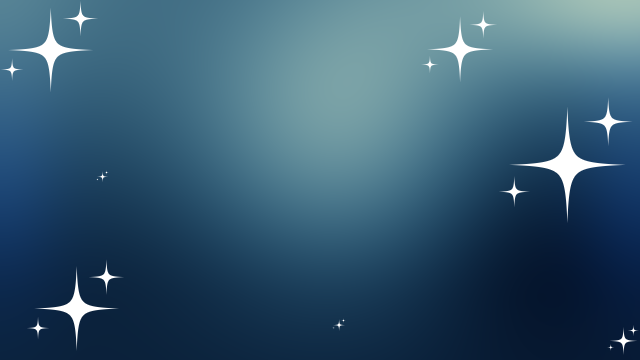
Give the GLSL for this background, as a Shadertoy shader.

```glsl
// A dusky navy-to-sage gradient with clusters of white four-pointed sparkles.
// Soft Gaussian pools build one tone value, which a smooth curve turns into colour;
// each sparkle is a hyperbola mirrored into four arms, drawn in groups of three.

// Soft elliptical pool of light; tightness sets the falloff per axis.
float pool(vec2 p, vec2 centre, vec2 tightness) {
    vec2 d = p - centre;
    return exp(-dot(d * d, tightness));
}

// Tone of the backdrop: vertical fade plus bright and dark pools.
float backdropTone(vec2 p, float sideGlow) {
    float tone = 0.13 - 0.015 * p.x + 0.33 * smoothstep(0.15, 1.1, p.y);
    tone += 0.33 * pool(p, vec2(0.94, 0.62), vec2(5.8, 5.2));
    tone += 0.33 * pool(p, vec2(1.75, 1.02), vec2(4.5, 18.0));
    tone += 0.06 * pool(p, vec2(0.0, 1.0), vec2(20.0, 9.0));
    tone -= 0.07 * pool(p, vec2(1.46, 0.40), vec2(10.0, 8.0));
    tone -= 0.07 * pool(p, vec2(0.65, 1.05), vec2(8.0, 10.0));
    return tone + 0.05 * sideGlow;
}

// Navy through teal to pale sage as the tone rises.
vec3 toneColour(float t) {
    return vec3(t * (0.3 + 0.74 * t) - 0.01, t, 0.07 + t * (1.3 - 0.6 * t));
}

// Coverage of a four-pointed sparkle whose arms reach the given radius.
float sparkle(vec2 p, vec2 centre, float radius) {
    const float slim = 0.0376;
    float pixel = 1.0 / (iResolution.y * radius);
    vec2 q = abs(p - centre) / radius + slim;
    float bend = slim * (1.0 + slim);
    float edge = (q.x * q.y - bend) / length(q);
    // Fade the arms where they become thinner than a pixel.
    float armWidth = 2.0 * (bend / max(q.x, q.y) - slim);
    return min(clamp(0.5 - edge / pixel, 0.0, 1.0), clamp(armWidth / pixel, 0.0, 1.0));
}

// One large sparkle with two smaller companions.
float cluster(vec2 p, vec2 centre, float radius) {
    float cover = sparkle(p, centre, radius);
    cover = max(cover, sparkle(p, centre + radius * vec2(0.70, 0.74), radius * 0.42));
    return max(cover, sparkle(p, centre + radius * vec2(-0.91, -0.46), radius * 0.27));
}

void mainImage(out vec4 fragColor, in vec2 fragCoord) {
    vec2 p = fragCoord / iResolution.y;
    p.x += 0.5 * (16.0 / 9.0 - iResolution.x / iResolution.y);

    // Backdrop, with a bluer cast along both sides
    float side = min(p.x, 16.0 / 9.0 - p.x);
    float sideGlow = pool(vec2(side, p.y), vec2(0.0, 0.46), vec2(30.0, 9.0));
    vec3 colour = toneColour(backdropTone(p, sideGlow));
    colour += vec3(-0.015, 0.0, 0.075) * sideGlow;

    // Sparkle clusters: centre and radius
    vec3 groups[7] = vec3[7](
        vec3(0.141, 0.861, 0.118), vec3(1.278, 0.863, 0.092),
        vec3(1.576, 0.542, 0.162), vec3(0.213, 0.143, 0.118),
        vec3(1.732, 0.053, 0.039), vec3(0.285, 0.509, 0.016),
        vec3(0.942, 0.097, 0.017));
    float stars = 0.0;
    for (int i = 0; i < 7; i++) {
        stars = max(stars, cluster(p, groups[i].xy, groups[i].z));
    }

    fragColor = vec4(mix(colour, vec3(1.0), stars), 1.0);
}
```
